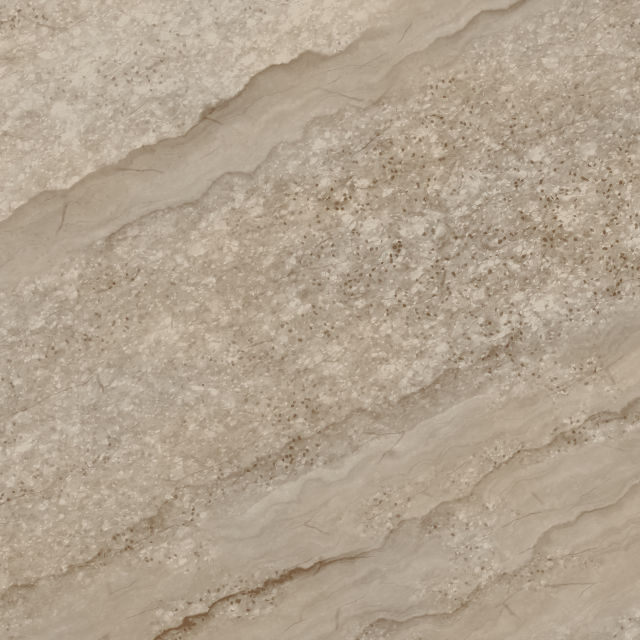
This texture is drawn by a WebGL 2 fragment shader. Its source:

```glsl
#version 300 es
precision highp float;

uniform vec2 u_resolution;
out vec4 fragColor;

// Stone colours
const vec3 BROWN = vec3(0.50, 0.40, 0.30);
const vec3 TAN = vec3(0.64, 0.58, 0.50);
const vec3 PALE = vec3(0.78, 0.73, 0.66);
const vec3 WARMTH = vec3(0.007, 0.0, -0.008);

// Bedding layout, measured across the layers
const float BED_ANGLE = 0.48;
const float BASE_TONE = 0.36;
const float PALE_BED_EDGE = 0.585;
const float BAND_BOTTOM = 0.475;
const float LOWER_BED_TOP = 0.03;
const vec2 BRECCIA_CENTRE = vec2(0.79, 0.63);

// Grain
const float CLAST_SCALE = 27.0;
const float CLAST_CONTRAST = 0.31;
const float CLAST_FINE_GAIN = 0.07;
const float PIT_SCALE = 150.0;
const float PIT_DEPTH = 0.95;
const float STREAK_CONTRAST = 0.20;
const float LAMINA_DEPTH = 0.24;

// Veins: position across, start along, end along, fade width
const int VEIN_COUNT = 9;
const vec4 VEINS[VEIN_COUNT] = vec4[](
    vec4(0.585, 0.20, 0.95, 0.024), vec4(0.520, 0.93, 1.25, 0.014),
    vec4(0.480, 0.38, 0.92, 0.007), vec4(0.365, 0.66, 0.88, 0.004),
    vec4(0.062, 0.00, 0.95, 0.016), vec4(0.005, 0.30, 0.92, 0.011),
    vec4(-0.115, 0.16, 0.53, 0.015), vec4(-0.125, 0.48, 1.25, 0.009),
    vec4(-0.260, 0.50, 1.25, 0.009));
const float VEIN_TONE[VEIN_COUNT] = float[](
    -0.85, -0.90, -0.70, -0.80, -0.85, 0.45, -1.60, -0.95, -0.80);

vec2 hash2(vec2 p) {
    vec3 q = fract(p.xyx * vec3(0.1031, 0.1030, 0.0973));
    q += dot(q, q.yzx + 33.33);
    return fract((q.xx + q.yz) * q.zy);
}

// Layered sines, roughly -1 to 1
float swell(vec2 p) {
    float sum = 0.0, amp = 0.5;
    for (int i = 0; i < 4; i++) {
        p = mat2(0.8, 0.6, -0.6, 0.8) * p * 1.8 + 2.7;
        sum += amp * sin(p.x + 1.5 * sin(p.y * 1.3));
        amp *= 0.6;
    }
    return sum;
}

// Cellular noise: nearest distance, border distance, cell value
vec3 cells(vec2 p) {
    vec2 base = floor(p);
    float near = 9.0, next = 9.0, id = 0.0;
    for (int y = -1; y <= 1; y++) {
        for (int x = -1; x <= 1; x++) {
            vec2 cell = base + vec2(x, y);
            float d = length(cell + hash2(cell) - p);
            if (d < near) {
                next = near;
                near = d;
                id = hash2(cell + 57.0).x;
            } else {
                next = min(next, d);
            }
        }
    }
    return vec3(near, next - near, id);
}

void main() {
    vec2 uv = gl_FragCoord.xy / u_resolution.y;
    float c = cos(BED_ANGLE), s = sin(BED_ANGLE);
    vec2 bed = vec2(c * uv.x + s * uv.y, c * uv.y - s * uv.x);

    // Bent and torn layer height
    float height = bed.y + 0.020 * swell(bed * vec2(4.5, 3.5))
        + 0.024 * (cells(bed * vec2(16.0, 22.0)).x - 0.4)
        + 0.003 * swell(bed * 50.0);
    float paleBed = smoothstep(-0.003, 0.003, height - PALE_BED_EDGE)
        * (1.0 - smoothstep(0.85, 1.05, bed.x));
    float band = smoothstep(-0.02, 0.02, height - BAND_BOTTOM) * (1.0 - paleBed);
    float lowerBed = 1.0 - smoothstep(-0.05, 0.04, height - LOWER_BED_TOP);
    float patches = swell(bed * vec2(7.0, 13.0) + 4.0);
    float rough = 1.0 - 0.78 * max(band, lowerBed * smoothstep(0.6, -0.1, patches));
    vec2 away = (uv - BRECCIA_CENTRE) * vec2(3.2, 5.0);
    float breccia = exp(-dot(away, away));

    // Broad tone, fine streaks and thin laminae along the layers
    float tone = BASE_TONE + 0.42 * paleBed + 0.10 * band;
    tone += 0.17 * swell(bed * vec2(2.5, 8.0) + 1.0);
    tone += STREAK_CONTRAST * (1.1 - 0.7 * rough) * swell(vec2(bed.x * 4.0, height * 65.0));
    float lamina = abs(swell(vec2(bed.x * 1.5, height * 24.0) + 9.0));
    tone -= LAMINA_DEPTH * (1.15 - rough) * smoothstep(0.10, 0.0, lamina);

    // Clasts from large to tiny
    vec2 grainPos = bed + 0.003 * vec2(swell(bed * 31.0), swell(bed * 27.0 + 8.0));
    float scale = CLAST_SCALE;
    float contrast = CLAST_CONTRAST;
    for (int i = 0; i < 4; i++) {
        vec3 clast = cells(grainPos * vec2(0.75, 1.0) * scale + float(i) * 19.0);
        float body = smoothstep(0.0, 0.25, clast.y);
        float pale = smoothstep(0.86, 0.92, clast.z) * smoothstep(0.6, 0.3, clast.x);
        tone += rough * body * contrast * (clast.z - 0.5 + 0.6 * pale) * (1.0 + 0.6 * breccia);
        contrast += CLAST_FINE_GAIN;
        scale *= 2.1;
    }

    // Dark pits and hairline seams
    float pitPatch = clamp(0.35 + 0.8 * patches + breccia, 0.0, 1.3);
    vec3 pit = cells(grainPos * PIT_SCALE + 71.0);
    tone -= PIT_DEPTH * rough * pitPatch * step(0.86, pit.z) * smoothstep(0.6, 0.15, pit.x);
    float seam = 1.0 - smoothstep(0.0, 0.05, cells(grainPos * vec2(6.0, 19.0) + 33.0).y);
    tone -= 0.5 * seam * smoothstep(0.15, 0.6, swell(bed * vec2(9.0, 17.0) + 6.0));

    // Veins: crisp upper edge, soft fade below
    for (int i = 0; i < VEIN_COUNT; i++) {
        vec4 vein = VEINS[i];
        float below = vein.x - height;
        float profile = smoothstep(-0.003, 0.003, below) * exp(-max(below, 0.0) / vein.w);
        float span = smoothstep(-0.06, 0.06, bed.x - vein.y) * smoothstep(-0.06, 0.06, vein.z - bed.x);
        float wear = 0.9 + 0.4 * swell(vec2(bed.x * 5.0, height * 40.0 + vein.x * 90.0));
        tone += VEIN_TONE[i] * profile * span * wear;
    }

    tone = clamp(tone, -1.2, 1.2);
    vec3 colour = TAN + max(tone, 0.0) * (PALE - TAN) + min(tone, 0.0) * (TAN - BROWN);
    colour += WARMTH * swell(bed * vec2(4.0, 9.0) + 12.0);
    fragColor = vec4(colour, 1.0);
}
```
